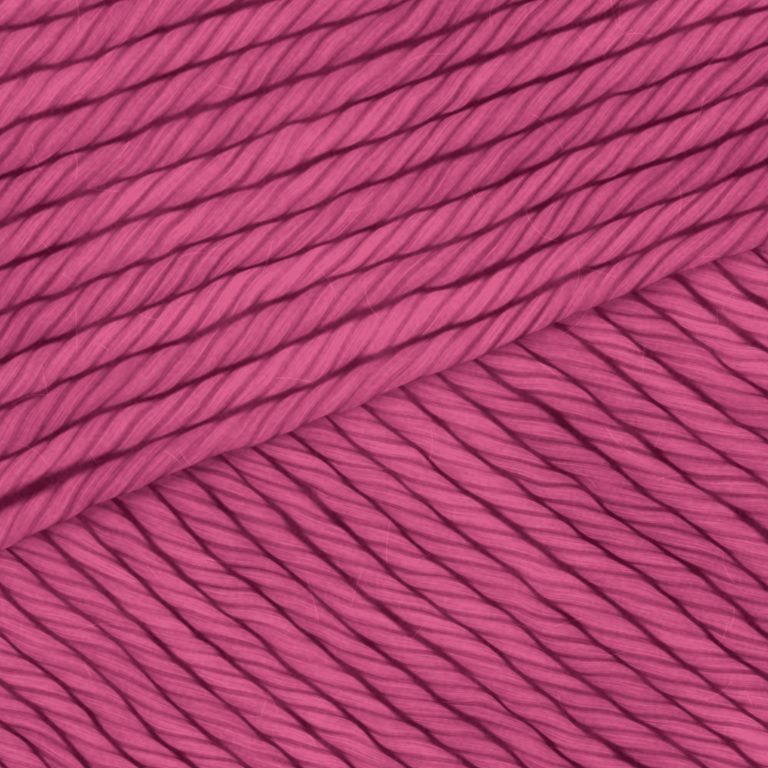
This texture is drawn by a Shadertoy shader. Its source:

```glsl
// Two layers of twisted cotton yarn: rising strands lie over falling ones.
// Each layer bends the canvas into (length, strand number) coordinates;
// one function then shades the round strand, its plies, fibres and gaps.

const vec3 DEEP  = vec3(0.33, 0.05, 0.17);
const vec3 DARK  = vec3(0.53, 0.17, 0.32);
const vec3 ROSE  = vec3(0.73, 0.28, 0.46);
const vec3 LIGHT = vec3(0.82, 0.35, 0.53);

const float EDGE_START    = 0.285;  // height of the layer edge at the left
const float EDGE_SLOPE    = 0.40;
const float UPPER_SPACING = 0.061;  // vertical distance between strands
const float UPPER_FAN     = 0.009;  // spacing lost from left to right
const float LOWER_SPACING = 0.061;
const float LOWER_SLOPE   = 0.98;   // steepness at the left
const float LOWER_BEND    = 0.125;  // flattening toward the right
const float PLY_PITCH     = 0.048;  // length between ply grooves
const float TWIST         = 0.92;   // slant of the plies
const float GROOVE_DEPTH  = 0.38;
const float GAP_WIDTH     = 0.02;
const float FIBRE_DEPTH   = 0.30;
const float MOTTLE        = 0.16;
const float SHADOW_REACH  = 0.012;
const int   HAIRS         = 90;

float hash(vec2 p) {
    vec3 q = fract(p.xyx * 0.1031);
    q += dot(q, q.yzx + 33.33);
    return fract((q.x + q.y) * q.z);
}

float noise(vec2 p) {
    vec2 i = floor(p), f = fract(p);
    f = f * f * (3.0 - 2.0 * f);
    return mix(mix(hash(i), hash(i + vec2(1, 0)), f.x),
               mix(hash(i + vec2(0, 1)), hash(i + vec2(1, 1)), f.x), f.y);
}

// Brightness of a strand; s is length, v counts strands upward
float yarn(float s, float v, float seed, float opening) {
    float id = floor(v) + seed;
    float w = 2.0 * fract(v) - 1.0;

    // Helical plies, with uneven twist along the strand
    float phase = s / PLY_PITCH + 7.0 * hash(vec2(id, 3.0))
                + 0.9 * noise(vec2(s * 7.0, id * 5.3))
                - TWIST * (w + 0.15 * w * w * w);
    float ply = abs(2.0 * fract(phase) - 1.0);
    float plyTone = hash(vec2(floor(phase), id)) - 0.5;
    float wear = noise(vec2(s * 14.0, id * 3.7));
    float groove = smoothstep(0.45, 1.0, ply) * mix(0.4, 1.3, wear);

    // Fibres follow the plies
    float fibre = 0.6 * noise(vec2(phase * 9.0, s * 30.0 + id * 11.0))
                + 0.4 * noise(vec2(phase * 17.0, s * 55.0 + id * 19.0)) - 0.5;

    float shade = 0.97 - 0.27 * w * w + 0.05 * w;
    shade += 0.10 * plyTone * (1.0 - ply) + FIBRE_DEPTH * fibre;
    shade += 0.10 * (hash(vec2(id, 9.0)) - 0.5);
    shade -= GROOVE_DEPTH * groove;

    // Seams are shared by neighbours and scalloped by the plies
    float seam = floor(v + 0.5) + seed;
    float open = noise(vec2(s * 11.0, seam * 4.1));
    float gap = GAP_WIDTH + 0.20 * open * open + 0.16 * ply * ply + opening;
    float cover = smoothstep(gap * 0.2, gap + 0.13, 1.0 - abs(w));
    float depth = 0.30 * noise(vec2(s * 23.0, seam * 6.3));
    return mix(depth, shade, cover);
}

// Fine stray fibres scattered over the surface
float strayHairs(vec2 uv) {
    float sum = 0.0;
    for (int i = 0; i < HAIRS; i++) {
        float k = float(i);
        vec2 centre = vec2(hash(vec2(k, 1.0)), hash(vec2(k, 2.0)));
        float angle = 6.2832 * hash(vec2(k, 4.0));
        float bend = 24.0 * (hash(vec2(k, 5.0)) - 0.5);
        float reach = mix(0.008, 0.03, hash(vec2(k, 6.0)));
        vec2 dir = vec2(cos(angle), sin(angle)), p = uv - centre;
        vec2 q = vec2(dot(p, dir), dot(p, vec2(-dir.y, dir.x)));
        q.y += bend * q.x * q.x;
        float d = length(vec2(max(abs(q.x) - reach, 0.0), q.y));
        sum += 1.0 - smoothstep(0.0003, 0.0019, d);
    }
    return min(sum, 1.0);
}

vec3 dye(float t) {
    vec3 c = mix(DEEP, DARK, clamp(t / 0.4, 0.0, 1.0));
    c = mix(c, ROSE, clamp((t - 0.4) / 0.4, 0.0, 1.0));
    return mix(c, LIGHT, clamp((t - 0.8) / 0.2, 0.0, 1.4));
}

void mainImage(out vec4 fragColor, in vec2 fragCoord) {
    vec2 uv = fragCoord / iResolution.y;
    float sway = noise(uv * 8.0) - 0.5;
    float ripple = noise(uv * 24.0 + 5.0) - 0.5;

    // Rising layer, with a parted seam at its left end
    float height = uv.y - EDGE_START - EDGE_SLOPE * uv.x;
    float upperV = height / (UPPER_SPACING - UPPER_FAN * uv.x)
                 + 0.22 * sway + 0.12 * ripple;
    float upperS = dot(uv, normalize(vec2(1.0, 0.37)));
    float parted = 0.28 * (1.0 - smoothstep(0.06, 0.22, uv.x))
                 * (1.0 - smoothstep(0.3, 0.5, abs(upperV - 1.0)));
    float upper = yarn(upperS, upperV, 40.0, parted);

    // Falling layer, shaded where it passes beneath
    float lowerV = (uv.y + LOWER_SLOPE * uv.x - LOWER_BEND * uv.x * uv.x)
                 / LOWER_SPACING + 0.35 * sway + 0.14 * ripple;
    float lowerS = dot(uv, normalize(vec2(1.0, -0.85)));
    float lower = yarn(lowerS, lowerV, 90.0, 0.0);
    lower *= 1.0 - 0.5 * exp(-max(-height, 0.0) / SHADOW_REACH);

    float shade = mix(lower, upper, smoothstep(0.04, 0.11, upperV));
    shade += MOTTLE * (noise(uv * 5.0 + 9.0) - 0.5);
    shade += 0.12 * (noise(uv * 250.0) - 0.5);
    shade += 0.13 * strayHairs(uv);
    fragColor = vec4(dye(shade), 1.0);
}
```
